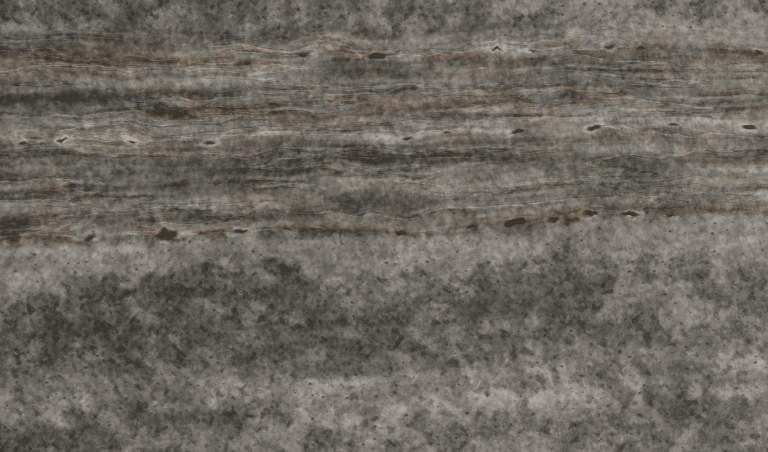
Write a WebGL 2 fragment shader that draws this texture.

```glsl
#version 300 es
precision highp float;
uniform vec2 u_resolution;
out vec4 fragColor;

const vec3 DARK_STONE = vec3(0.275, 0.260, 0.240);
const vec3 PALE_STONE = vec3(0.635, 0.620, 0.588);
const vec3 RUST_TINT = vec3(1.05, 0.975, 0.90);
const vec3 HOLE_COLOR = vec3(0.20, 0.18, 0.145);
const float BASE_TONE = 0.36;
const float TILT = 0.045;          // rise of the beds towards the right
const float SEAM = 0.458;          // bed height of the main open seam
const float GRAIN = 0.72;
const float PIT_DENSITY = 0.35;
const float PIT_GRID = 44.0;
const float HOLE_SPACING = 0.085;
const mat2 ALONG_BEDS = mat2(1.97, 0.09, -0.09, 2.03);
const mat2 TURNED = mat2(1.6, 1.2, -1.2, 1.6);

float hash(vec2 p) {
    return fract(sin(dot(p, vec2(127.1, 311.7))) * 43758.5);
}

float noise(vec2 p) {
    vec2 cell = floor(p), f = fract(p);
    f = f * f * (3.0 - 2.0 * f);
    return mix(mix(hash(cell), hash(cell + vec2(1, 0)), f.x),
               mix(hash(cell + vec2(0, 1)), hash(cell + vec2(1, 1)), f.x), f.y);
}

// Zero-centred fractal noise; the turn keeps or breaks the grain direction
float fbm(vec2 p, mat2 turn) {
    float sum = 0.0, amp = 0.5;
    for (int i = 0; i < 5; i++) {
        sum += amp * (noise(p) - 0.5);
        p = turn * p + 17.3;
        amp *= 0.52;
    }
    return sum;
}

float band(float s, float center, float width) {
    float d = (s - center) / width;
    return exp(-d * d);
}

// Small scattered pits, one candidate per cell
float pits(vec2 p, float pixel) {
    vec2 q = p * PIT_GRID, cell = floor(q);
    vec2 center = 0.2 + 0.6 * vec2(hash(cell + 3.1), hash(cell + 8.7));
    float radius = mix(0.05, 0.15, pow(hash(cell + 5.3), 3.0));
    float d = length((fract(q) - center) * vec2(0.8, 1.1)) - radius;
    float edge = pixel * PIT_GRID;
    return step(hash(cell), PIT_DENSITY) * (1.0 - smoothstep(-edge, edge, d));
}

// Signed distance to flat ragged cavities strung along one bed
float cavities(float x, float s, float bed) {
    float q = x / HOLE_SPACING + bed * 37.0;
    vec2 key = vec2(floor(q), bed * 91.0);
    float size = pow(hash(key + 4.0), 3.0);
    vec2 halfSize = mix(vec2(0.007, 0.0025), vec2(0.028, 0.010), size);
    vec2 d = vec2((fract(q) - 0.35 - 0.3 * hash(key + 6.0)) * HOLE_SPACING, s - bed);
    d += 0.007 * (vec2(noise(vec2(x * 90.0, bed)), noise(vec2(x * 110.0, bed + 9.0))) - 0.5);
    return hash(key) > 0.4 ? 1.0 : (length(d / halfSize) - 1.0) * halfSize.y;
}

void main() {
    vec2 p = gl_FragCoord.xy / u_resolution.y;
    float pixel = 1.0 / u_resolution.y, across = gl_FragCoord.x / u_resolution.x;

    float cloud = fbm(p * vec2(4.0, 9.0) + 40.0, TURNED);
    float froth = fbm(TURNED * p * vec2(13.0, 15.0) + 9.0, TURNED);
    float grain = fbm(TURNED * p * 58.0, TURNED);

    // Bed height: tilted, slowly folded and finely rippled
    float s = p.y - TILT * p.x * (1.0 - smoothstep(0.55, 0.95, p.y));
    s += 0.045 * fbm(p * vec2(2.2, 4.0), ALONG_BEDS);
    s += 0.026 * fbm(p * vec2(11.0, 26.0), ALONG_BEDS);
    float layered = smoothstep(SEAM - 0.005, SEAM + 0.01, s) * (1.0 - smoothstep(0.89, 0.97, s));
    float strata = fbm(vec2(p.x * 2.2, s * 34.0), ALONG_BEDS);
    float laminae = noise(vec2(p.x * 5.0, s * 115.0)) - 0.5;

    // Broad beds; pale ones end in ragged edges
    float ragged = s + 0.10 * cloud + 0.05 * froth;
    float tone = BASE_TONE + 0.22 * (across - 0.5);
    float pale = smoothstep(0.355, 0.39, ragged) * (1.0 - smoothstep(SEAM - 0.02, SEAM, s));
    tone += 0.32 * pale * (1.0 - 0.55 * smoothstep(0.6, 0.85, across));
    tone += 0.20 * smoothstep(0.02, 0.09, ragged) * (1.0 - smoothstep(0.135, 0.165, ragged));
    tone -= 0.07 * band(s, 0.26, 0.07);
    tone += 0.16 * (band(s, 0.81, 0.022) + band(s, 0.69, 0.025));
    tone += 0.18 * band(s, 0.545, 0.018) * smoothstep(0.3, 0.8, across);
    tone -= 0.12 * (band(s, 0.755, 0.018) + band(s, 0.62, 0.02));

    // Thin layers above, curdled mottles below
    tone += mix(0.5 * cloud + 0.35 * strata, 1.0 * strata + 0.34 * laminae, layered);
    tone += mix(0.55, 0.42, layered) * froth + GRAIN * grain;
    float curds = smoothstep(0.03, 0.06, froth + 0.5 * cloud) * (1.0 - pale);
    tone += 0.13 * curds * (1.0 - 0.6 * layered);
    tone -= 0.20 * smoothstep(0.70, 0.82, noise(TURNED * p * 42.0)) * (1.0 - 0.7 * max(pale, layered));

    // Wavy hairlines follow contours of the layering
    float contour = fbm(vec2(p.x * 2.6, s * 21.0) + 70.0, ALONG_BEDS) + 0.10 * froth;
    tone -= 0.22 * layered * (1.0 - smoothstep(0.0, 0.022, abs(contour)));
    tone += 0.24 * layered * (1.0 - smoothstep(0.0, 0.028, abs(contour - 0.07)));

    // Rust along the open beds and one short cross crack
    float patchy = smoothstep(-0.06, 0.10, fbm(vec2(p.x * 9.0, s * 40.0) + 25.0, ALONG_BEDS));
    float rust = patchy * (band(s, SEAM + 0.006, 0.010) + 0.8 * band(s, 0.755, 0.022)
               + 0.7 * band(s, 0.875, 0.025) + 0.5 * band(s, 0.58, 0.02));
    float crack = 1.0 - smoothstep(0.001, 0.006, abs(p.x - 0.755 - 0.05 * froth));
    crack *= smoothstep(0.40, 0.44, p.y) * (1.0 - smoothstep(0.48, 0.50, p.y));
    crack *= smoothstep(-0.1, 0.1, grain + froth);
    tone -= 0.22 * rust + 0.35 * crack;

    // Openings with pale crystal rims
    float gap = 1.0;
    for (int i = 0; i < 3; i++) {
        gap = min(gap, cavities(p.x, s, SEAM + 0.006 + 0.21 * float(i)));
    }
    tone += 0.25 * band(gap, 0.004, 0.003) * smoothstep(-0.05, 0.08, froth);
    vec3 color = mix(DARK_STONE, PALE_STONE, clamp(tone, -0.12, 1.1));
    color *= mix(vec3(1.0), RUST_TINT, clamp(rust + crack + 0.3 * layered * patchy, 0.0, 1.0));
    float open = max(0.6 * pits(p, pixel) * (1.0 - 0.6 * layered), 0.85 * (1.0 - smoothstep(-pixel, pixel, gap)));
    fragColor = vec4(mix(color, HOLE_COLOR, open), 1.0);
}
```
